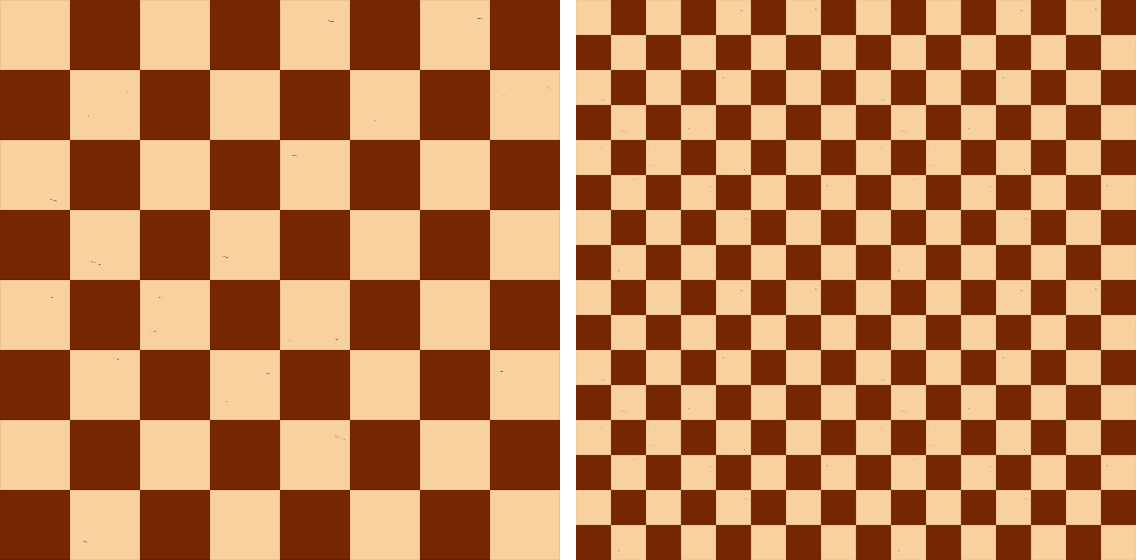
Left, the tile; right, the same tile 2 across and 2 down.
Write a WebGL 2 fragment shader that draws this pattern.

```glsl
#version 300 es
precision highp float;
// Two-tone checkerboard with a faint rim on the light squares, a shaded lower
// edge on the dark ones, and a few tiny dashed scratches. Squares come from
// signed edge distances; scratches are hashed segments broken by wrapping noise.

#define SQUARES 8.0
#define RIM_WIDTH 0.015
#define SCRATCH_GRID 16.0
#define SCRATCH_CHANCE 0.2
#define SCRATCH_THICKNESS 0.009
#define NOISE_PERIOD vec2(192.0, 96.0)
#define DARK vec3(0.46, 0.15, 0.01)
#define DARK_EDGE vec3(0.41, 0.12, 0.01)
#define LIGHT vec3(0.97, 0.82, 0.62)
#define LIGHT_RIM vec3(0.93, 0.76, 0.57)
#define SCRATCH_COLOUR vec3(0.40, 0.16, 0.04)

uniform vec2 u_resolution;
out vec4 fragColor;

vec2 hash2(vec2 p) {
    vec3 q = fract(p.xyx * vec3(0.1031, 0.1030, 0.0973));
    q += dot(q, q.yzx + 33.33);
    return fract((q.xx + q.yz) * q.zy);
}

// Dot product of a lattice gradient with the offset to it
float cornerValue(vec2 cell, vec2 offset, vec2 corner, vec2 period) {
    float angle = 6.2832 * hash2(mod(cell + corner, period)).x;
    return dot(vec2(cos(angle), sin(angle)), offset - corner);
}

// Gradient noise that wraps after a whole number of lattice cells
float gradientNoise(vec2 p, vec2 period) {
    vec2 cell = floor(p);
    vec2 f = p - cell;
    vec2 blend = f * f * f * (f * (f * 6.0 - 15.0) + 10.0);
    float low = mix(cornerValue(cell, f, vec2(0, 0), period),
                    cornerValue(cell, f, vec2(1, 0), period), blend.x);
    float high = mix(cornerValue(cell, f, vec2(0, 1), period),
                     cornerValue(cell, f, vec2(1, 1), period), blend.x);
    return mix(low, high, blend.y);
}

// Coverage of one short tilted scratch, kept inside its own grid cell
float scratchMask(vec2 uv, float pixel) {
    vec2 p = uv * SCRATCH_GRID;
    vec2 cell = floor(p);
    vec2 place = hash2(cell + 17.0);
    vec2 kind = hash2(cell + 71.0);
    vec2 d = fract(p) - mix(vec2(0.25), vec2(0.75), place);
    float noise = gradientNoise(uv * NOISE_PERIOD, NOISE_PERIOD);
    d.y += d.x * (kind.y - 0.5) * 0.7 + 0.02 * noise;

    float halfLength = mix(0.02, 0.13, kind.y * kind.y);
    d.x = max(abs(d.x) - halfLength, 0.0);
    float soft = 0.5 * pixel * SCRATCH_GRID;
    float dash = 1.0 - smoothstep(-soft, soft, length(d) - SCRATCH_THICKNESS);
    float broken = smoothstep(-0.12, 0.12, noise);
    return dash * broken * step(kind.x, SCRATCH_CHANCE);
}

void main() {
    vec2 uv = gl_FragCoord.xy / u_resolution;
    float pixel = 1.0 / min(u_resolution.x, u_resolution.y);
    float soft = 0.5 * pixel * SQUARES;

    // Distance to the nearest square edge, signed by column and row parity
    vec2 board = uv * SQUARES;
    vec2 inSquare = fract(board);
    vec2 edge = min(inSquare, 1.0 - inSquare);
    vec2 parity = 1.0 - 2.0 * mod(floor(board), 2.0);
    vec2 side = parity * clamp(edge / soft, 0.0, 1.0);
    float darkMask = 0.5 + 0.5 * side.x * side.y;

    // Rim around light squares, shaded lower edge on dark ones
    float rim = 1.0 - smoothstep(-soft, soft, min(edge.x, edge.y) - RIM_WIDTH);
    float lower = 1.0 - smoothstep(-soft, soft, inSquare.y - RIM_WIDTH);
    vec3 light = mix(LIGHT, LIGHT_RIM, rim);
    vec3 dark = mix(DARK, DARK_EDGE, lower);

    // Scratches show on the light squares only
    light = mix(light, SCRATCH_COLOUR, 0.85 * scratchMask(uv, pixel));
    fragColor = vec4(mix(light, dark, darkMask), 1.0);
}
```
